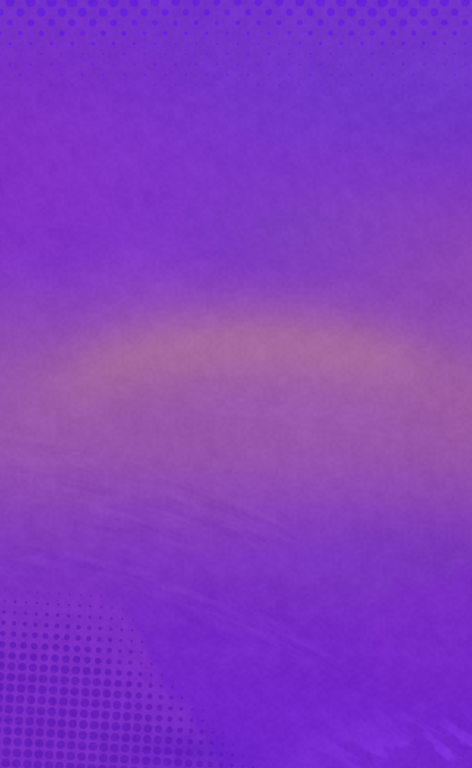
This background is drawn by a Shadertoy shader. Its source:

```glsl
float hash(vec2 p) {
    return fract(sin(dot(p, vec2(41.3, 289.1))) * 4375.85);
}

float noise(vec2 p) {
    vec2 i = floor(p), f = fract(p);
    f = f * f * (3.0 - 2.0 * f);
    return mix(mix(hash(i), hash(i + vec2(1, 0)), f.x),
               mix(hash(i + vec2(0, 1)), hash(i + vec2(1, 1)), f.x), f.y);
}

float fbm(vec2 p) {
    float sum = 0.0, amp = 0.5;
    for (int i = 0; i < 4; i++) {
        sum += amp * noise(p);
        p = p * 2.03 + 7.1;
        amp *= 0.5;
    }
    return sum;
}

float bump(float x, float center, float width) {
    float d = (x - center) / width;
    return exp(-d * d);
}

// Rotated grid of discs; radius is a fraction of the pitch
float halftone(vec2 p, float angle, float pitch, float radius) {
    float c = cos(angle), s = sin(angle);
    vec2 cell = fract(mat2(c, s, -s, c) * p / pitch) - 0.5;
    float aa = 1.0 / (iResolution.x * pitch);
    float disc = 1.0 - smoothstep(radius - aa, radius + aa, length(cell));
    return disc * smoothstep(0.01, 0.1, radius);
}

void mainImage(out vec4 fragColor, in vec2 fragCoord) {
    vec2 uv = fragCoord / iResolution.xy;
    vec2 p = fragCoord / iResolution.x;
    float x = uv.x, down = 1.0 - uv.y;
    float cloud = fbm(p * vec2(3.0, 4.0)) - 0.47;

    // Vertical wash from blue violet through mauve to deep violet
    vec3 color = mix(vec3(0.45, 0.20, 0.80), vec3(0.49, 0.20, 0.79), smoothstep(0.0, 0.3, down));
    color = mix(color, vec3(0.58, 0.32, 0.69), smoothstep(0.29, 0.49, down + 0.03 * cloud));
    color = mix(color, vec3(0.47, 0.18, 0.77), smoothstep(0.54, 0.81, down + 0.05 * cloud));
    color = mix(color, vec3(0.45, 0.15, 0.80), smoothstep(0.74, 0.92, down));

    // Side tints: magenta upper left, blue upper right, mauve right edge
    color = mix(color, vec3(0.53, 0.19, 0.78), 0.6 * bump(x, 0.0, 0.35) * bump(down, 0.2, 0.17));
    color = mix(color, vec3(0.43, 0.22, 0.79), 0.7 * bump(x, 0.9, 0.4) * bump(down, 0.13, 0.08));
    color = mix(color, vec3(0.47, 0.26, 0.75), 0.6 * bump(x, 0.65, 0.22) * bump(down, 0.3, 0.06));
    color = mix(color, vec3(0.57, 0.30, 0.70), 0.75 * bump(x, 1.05, 0.35) * bump(down, 0.35, 0.11));
    color = mix(color, vec3(0.46, 0.22, 0.75), 0.6 * bump(x, 0.85, 0.25) * bump(down, 0.73, 0.05));

    // Warm arched glow, sharper on its upper side
    float arch = down - 0.452 - 0.28 * (x - 0.55) * (x - 0.55);
    float glow = bump(arch, 0.0, arch < 0.0 ? 0.05 : 0.055);
    glow *= smoothstep(-0.05, 0.3, x) * (1.0 - 0.5 * smoothstep(0.75, 1.0, x));
    color = mix(color, vec3(0.67, 0.43, 0.62), 0.85 * glow);
    color = mix(color, vec3(0.61, 0.36, 0.66), 0.5 * bump(x, 0.55, 0.6) * bump(down, 0.55, 0.07));
    color = mix(color, vec3(0.63, 0.36, 0.65), 0.5 * bump(x, 1.0, 0.15) * bump(down, 0.54, 0.06));
    color += 0.035 * cloud;

    // Dry brush strokes sweeping down to the right
    float sweep = down - 0.06 * x - 0.2 * x * x;
    float bristles = fbm(vec2(x * 11.0, sweep * 120.0)) - 0.47;
    float brushed = smoothstep(0.53, 0.6, sweep) * (1.0 - smoothstep(0.72, 0.84, sweep));
    brushed *= smoothstep(0.35, 0.6, noise(vec2(x * 4.0, sweep * 22.0)));
    color += vec3(0.06, 0.07, 0.05) * bristles * brushed * (1.0 - 0.6 * smoothstep(0.6, 0.9, x));
    float corner = smoothstep(0.89, 1.0, down) * smoothstep(0.5, 0.95, x);
    float scrape = fbm(vec2(x * 14.0, (down - 0.35 * x) * 60.0)) - 0.47;
    color = mix(color, vec3(0.51, 0.20, 0.88), corner * smoothstep(-0.08, 0.12, scrape));

    // Paint patches with ragged borders near the bottom
    float ragged = 0.15 * cloud + 0.06 * (fbm(p * 25.0) - 0.47);
    float patchEdge = x - 0.23 - 0.9 * (down - 0.77) + ragged;
    float leftPatch = (1.0 - smoothstep(-0.01, 0.02, patchEdge)) * smoothstep(0.7, 0.78, down);
    color = mix(color, vec3(0.50, 0.20, 0.77), 0.6 * leftPatch);
    float rightEdge = down - 0.77 + 0.5 * (x - 0.85) + ragged;
    float rightPatch = smoothstep(-0.01, 0.02, rightEdge) * smoothstep(0.76, 0.84, x);
    color = mix(color, vec3(0.49, 0.17, 0.79), 0.5 * rightPatch * (1.0 - smoothstep(0.84, 0.95, down)));
    color = mix(color, vec3(0.38, 0.14, 0.78), 0.6 * bump(x, 0.42, 0.14) * bump(down, 0.98, 0.03));

    // Halftone along the top, shrinking to specks
    float clusters = 0.5 + 0.5 * cos((x - 0.16) * 9.7);
    float shrink = 1.0 - smoothstep(-0.03, 0.085 + 0.025 * clusters, down);
    float specks = 0.075 * (1.0 - smoothstep(0.09, 0.17, down));
    float topRadius = max((0.32 + 0.1 * clusters) * shrink, specks);
    color = mix(color, vec3(0.40, 0.13, 0.86), 0.9 * halftone(p, 0.785, 0.031, topRadius));

    // Halftone in the lower left, growing toward the bottom
    float fade = 1.0 - smoothstep(0.13, 0.4, x - 1.6 * max(down - 0.86, 0.0));
    float lowRadius = 0.4 * smoothstep(0.73, 0.89, down) * fade;
    color = mix(color, vec3(0.37, 0.10, 0.71), 0.75 * halftone(p, 0.06, 0.0228, lowRadius));

    // Fine mottled grain
    color += 0.02 * (noise(p * 150.0) - 0.5) + 0.018 * (noise(p * 45.0) - 0.5);
    fragColor = vec4(color, 1.0);
}
```
